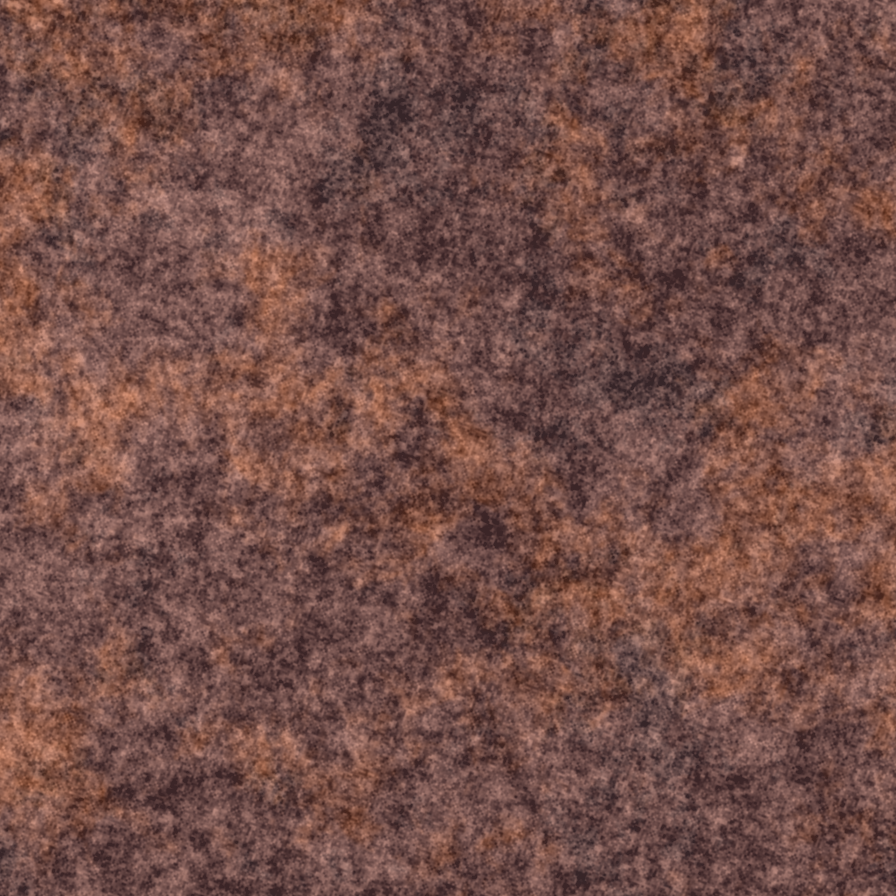
Write a three.js fragment shader that draws this texture.

```glsl
// Weathered rusty metal: soft mauve-brown clouds carry ragged orange rust
// and faint slate stains, under a dense fine grain with cross-brushed threads.
// Layered value noise gives stains and grain, cellular noise gives the pits.
varying vec2 vUv;

vec2 hash2(vec2 p) {
  vec3 q = fract(p.xyx * vec3(0.1031, 0.1030, 0.0973));
  q += dot(q, q.yzx + 33.33);
  return fract((q.xx + q.yz) * q.zy);
}

float valueNoise(vec2 p) {
  vec2 cell = floor(p);
  vec2 f = fract(p);
  f = f * f * (3.0 - 2.0 * f);
  float low = mix(hash2(cell).x, hash2(cell + vec2(1.0, 0.0)).x, f.x);
  float high = mix(hash2(cell + vec2(0.0, 1.0)).x, hash2(cell + 1.0).x, f.x);
  return mix(low, high, f.y);
}

// Four rotated octaves, normalised and centred on zero
float layered(vec2 p, float gain) {
  float sum = 0.0;
  float total = 0.0;
  float weight = 1.0;
  for (int i = 0; i < 4; i++) {
    sum += weight * (valueNoise(p) - 0.5);
    total += weight;
    weight *= gain;
    p = mat2(1.64, 1.23, -1.23, 1.64) * p + 17.3;
  }
  return sum / total;
}

// Distance to the nearest scattered point
float cellular(vec2 p) {
  vec2 cell = floor(p);
  float nearest = 2.0;
  for (int y = -1; y <= 1; y++) {
    for (int x = -1; x <= 1; x++) {
      vec2 neighbour = cell + vec2(float(x), float(y));
      nearest = min(nearest, distance(p, neighbour + hash2(neighbour)));
    }
  }
  return nearest;
}

float softSpot(vec2 p, vec2 centre, vec2 size) {
  vec2 d = (p - centre) / size;
  return exp(-dot(d, d));
}

void main() {
  vec2 uv = vUv;
  vec2 warped = uv + 0.05 * vec2(layered(uv * 9.0, 0.6), layered(uv * 9.0 + 40.0, 0.6));

  // Broad light and shade
  float warmSide = softSpot(uv, vec2(0.2, 0.55), vec2(0.28, 0.13));
  float darkHeart = softSpot(uv, vec2(0.62, 0.58), vec2(0.16, 0.28));
  float clouds = layered(warped * 4.0 + 5.0, 0.7);
  float mottle = layered(warped * 17.0 + 60.0, 0.85);

  // Ragged stains
  float rust = smoothstep(-0.1, 0.3, layered(warped * 6.0 + 23.0, 0.75)
    + 0.6 * mottle + 0.14 * warmSide - 0.1 * darkHeart);
  float slate = smoothstep(0.03, 0.3, layered(warped * 7.0 + 81.0, 0.7)
    + 0.7 * layered(uv * 32.0 + 9.0, 0.9) + 0.05 * darkHeart);

  // Fine surface: grain, crossing threads and pits
  float grain = layered(uv * 45.0 + 3.0, 1.1);
  float threads = valueNoise(uv * vec2(38.0, 215.0)) + valueNoise(uv * vec2(215.0, 34.0) + 50.0) - 1.0;
  float pits = 1.0 - smoothstep(0.1, 0.42, cellular(uv * 130.0));

  float tone = 0.56 + 0.4 * clouds + 0.38 * mottle + 1.85 * grain + 0.16 * threads;
  tone += 0.08 * warmSide - 0.1 * darkHeart + 0.1 * (rust - 0.35);
  tone -= 0.1 * slate + 0.12 * (pits - 0.3) * (0.6 + slate);

  // Mauve-brown ramp, then warm and cool tints
  vec3 colour = mix(vec3(0.255, 0.145, 0.135), vec3(0.655, 0.465, 0.412), clamp(tone, 0.0, 1.3));
  float orangeFleck = 0.6 + 0.8 * valueNoise(uv * 95.0 + 31.0);
  colour += vec3(0.062, 0.003, -0.05) * (rust * orangeFleck - 0.35);
  colour += vec3(-0.022, 0.0, 0.006) * slate;
  gl_FragColor = vec4(colour, 1.0);
}
```
